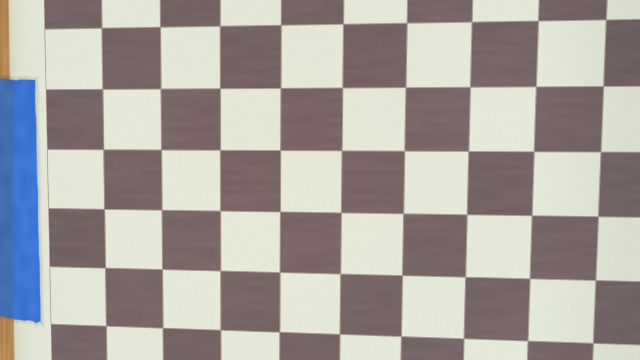
Write a WebGL 2 fragment shader that draws this pattern.

```glsl
#version 300 es
precision highp float;
// Printed checkerboard sheet seen at a slight tilt, held to a wooden table by blue tape.
uniform vec2 u_resolution;
out vec4 fragColor;

const float PI = 3.14159265;

float hash(vec2 p) {
    return fract(sin(dot(p, vec2(127.1, 311.7))) * 43758.5453);
}

float noise(vec2 p) {
    vec2 i = floor(p), f = fract(p);
    f = f * f * (3.0 - 2.0 * f);
    return mix(mix(hash(i), hash(i + vec2(1, 0)), f.x),
               mix(hash(i + vec2(0, 1)), hash(i + vec2(1, 1)), f.x), f.y);
}

// Soft step: 0 below the edge, 1 above it
float soft(float d, float width) {
    return smoothstep(-width, width, d);
}

void main() {
    // Canvas heights, measured from the upper left
    vec2 p = vec2(gl_FragCoord.x, u_resolution.y - gl_FragCoord.y) / u_resolution.y;
    float pixel = 1.0 / u_resolution.y;
    float blur = max(0.0025, 0.8 * pixel);

    // Perspective from board cells to canvas, inverted to find the cell
    mat3 tilt = mat3(0.1566, -0.0034, -0.00996,
                     0.0044, 0.1699, 0.00664,
                     0.1238, 0.0810, 1.0);
    vec3 h = inverse(tilt) * vec3(p, 1.0);
    vec2 cell = h.xy / h.z;

    // Alternating squares, with a blank margin left of column zero
    float cellBlur = blur * 6.0;
    vec2 wave = clamp(sin(PI * cell) / (PI * cellBlur), -1.0, 1.0);
    float margin = soft(cell.x, cellBlur);
    float ink = (0.5 - 0.5 * wave.x * wave.y) * margin;

    // Paper and ink tones, drifting slowly over the sheet
    float drift = noise(p * 3.0 + 4.0) - 0.5;
    float warm = exp(-3.0 * dot(p - vec2(0.75, 0.5), p - vec2(0.75, 0.5)));
    vec3 paper = vec3(0.89, 0.91, 0.85) + 0.012 * drift + vec3(0.015, 0.0, -0.005) * warm;
    vec3 print = vec3(0.455, 0.395, 0.40) + 0.02 * drift + vec3(0.02, 0.0, -0.005) * warm;
    float smear = noise(p * vec2(14.0, 75.0)) - 0.5;
    print += 0.028 * smear + 0.015 * (hash(floor(cell)) - 0.5);
    vec3 color = mix(paper, print, ink);

    // Brown fringe along the square edges, fading to the right
    vec2 d = abs(cell - round(cell)) / (cellBlur * 0.9);
    float fringe = max(exp(-d.x * d.x), 0.5 * exp(-d.y * d.y)) * margin;
    color = mix(color, vec3(0.60, 0.46, 0.36), fringe * mix(0.5, 0.2, p.x / 1.78));

    // Shade toward the sides and the sheet's left edge
    color *= 1.0 - 0.05 * smoothstep(1.45, 1.78, p.x);
    float sheetEdge = p.x - (0.024 + 0.016 * p.y);
    color *= 1.0 - vec3(0.06, 0.08, 0.12) * exp(-max(sheetEdge, 0.0) * 40.0);

    // Wooden table
    vec3 wood = vec3(0.70, 0.53, 0.33) + 0.09 * (noise(p * vec2(160.0, 12.0)) - 0.5);
    color = mix(wood, color, soft(sheetEdge, blur));

    // Tape with torn ends and a slightly wavy side
    float ragged = 0.007 * (noise(p * vec2(90.0, 30.0)) - 0.5);
    float side = 0.097 + 0.024 * (p.y - 0.22) + 0.3 * ragged - p.x;
    float top = p.y - 0.218 - 0.07 * p.x + ragged;
    float bottom = 0.88 + 0.146 * p.x + ragged - p.y;
    float inside = min(side, min(top, bottom));
    color *= 1.0 - 0.12 * smoothstep(-0.014, 0.0, inside);
    vec3 tape = mix(vec3(0.26, 0.43, 0.69), vec3(0.24, 0.46, 0.84),
                    smoothstep(0.028, 0.048, p.x));
    tape += 0.05 * (noise(p * vec2(45.0, 22.0)) - 0.5);
    color = mix(color, tape, soft(inside, blur));

    // Fine grain
    color += 0.012 * (noise(p * 200.0) - 0.5);
    fragColor = vec4(color, 1.0);
}
```
